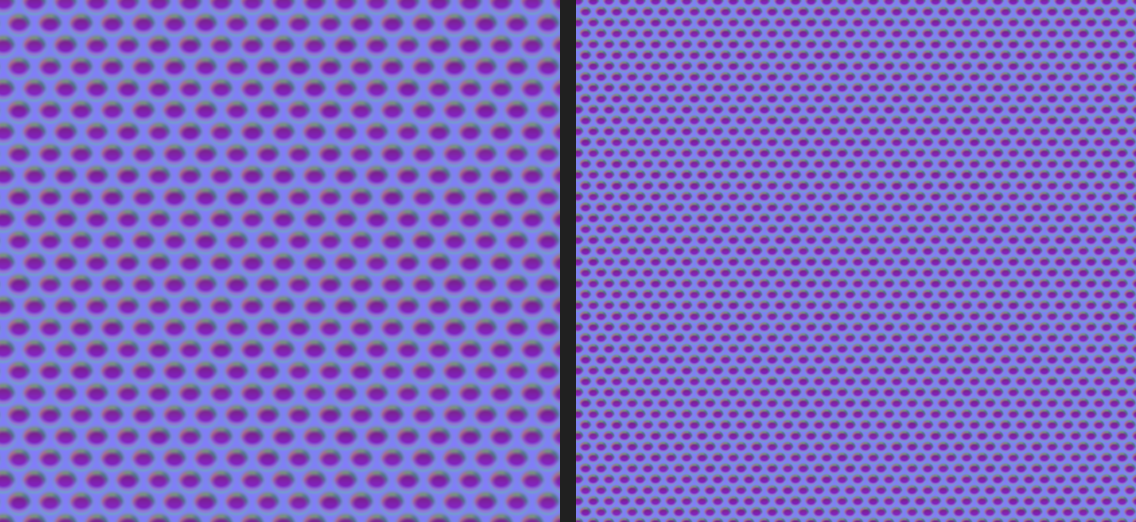
Left: one tile. Right: repeated 2 by 2.
A Shadertoy shader for this texture map:

```glsl
// Tangent-space normal map of a staggered grid of soft round dimples, 18 across and 24 rows down.

const vec2 GRID = vec2(18.0, 24.0);
const float ROW_HEIGHT = 0.7; // row spacing in units of the horizontal pitch

float hash(vec2 cell) {
    return fract(sin(dot(cell, vec2(12.99, 78.23))) * 437.58);
}

// Bell-shaped falloff around zero
float bell(float x, float width) {
    return exp(-x * x / (width * width));
}

void paintDimple(inout vec3 color, vec2 p, float seed) {
    p *= 1.0 + 0.04 * (seed - 0.5);
    float r = length(p * vec2(0.96, 1.04));
    float side = p.x / max(r, 0.01);
    float below = smoothstep(0.08, -0.25, p.y);

    // Raised lip: muted blue around, a cyan crescent underneath
    vec3 lip = mix(vec3(0.49, 0.54, 0.81), vec3(0.45, 0.62, 0.80), below);
    float crescent = below * smoothstep(0.42, 0.1, abs(p.x));
    color = mix(color, lip, bell(r - 0.385, 0.06) * (0.5 + 0.4 * crescent));

    // Pink turn at the lower edge
    color = mix(color, vec3(0.60, 0.46, 0.77), bell(r - 0.275, 0.07) * below * (0.75 - 0.15 * side));

    // Upper wall: red on the left, olive green on top, teal on the right
    vec3 wall = mix(vec3(0.47, 0.57, 0.50), vec3(0.66, 0.43, 0.56), smoothstep(-0.1, -0.9, side));
    wall = mix(wall, vec3(0.32, 0.47, 0.55), smoothstep(0.1, 0.85, side));
    float wallMask = smoothstep(0.42, 0.27, r) * smoothstep(-0.17, 0.08, p.y);
    color = mix(color, wall, wallMask);

    // Purple floor: a soft dome, flatter below and darker toward the top
    vec3 ground = mix(vec3(0.51, 0.13, 0.73), vec3(0.48, 0.14, 0.56), smoothstep(-0.14, 0.16, p.y));
    ground += 0.02 * (seed - 0.5);
    float y = p.y + 0.03;
    float core = length(vec2(p.x * 0.93, y * (y < 0.0 ? 1.33 : 1.16)));
    color = mix(color, ground, smoothstep(0.35, 0.14, core));
}

void mainImage(out vec4 fragColor, in vec2 fragCoord) {
    vec2 uv = fragCoord / iResolution.xy;
    vec2 grid = uv * GRID - vec2(0.0, 0.894);
    float nearestRow = floor(grid.y + 0.5);

    // Flat surface with a faint wrapping ripple
    vec2 w = 6.28318 * uv;
    float ripple = sin(7.0 * w.x + 2.0 * sin(5.0 * w.y)) + sin(11.0 * w.y - 3.0 * w.x);
    vec3 color = vec3(0.505, 0.49, 0.975) + vec3(0.006, -0.006, 0.006) * ripple;

    // Dimples of the nearest three rows, every second row shifted by half a pitch
    for (float i = -1.0; i <= 1.0; i++) {
        float row = nearestRow + i;
        float x = grid.x - 0.61 + 0.5 * mod(row, 2.0);
        float column = floor(x + 0.5);
        vec2 p = vec2(x - column, (grid.y - row) * ROW_HEIGHT);
        paintDimple(color, p, hash(mod(vec2(column, row), GRID)));
    }

    fragColor = vec4(color, 1.0);
}
```
